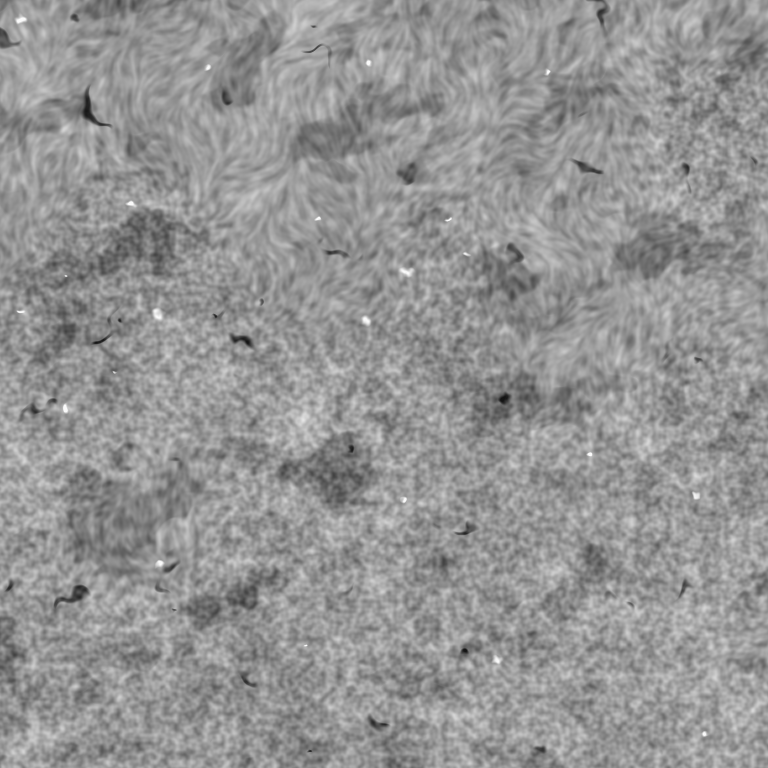
A WebGL 1 fragment shader for this texture:

```glsl
precision highp float;
// Weathered grey stone: soft mottling and fine grain, with ragged dark stains,
// faint pale veins, short black cracks and a few bright mineral flecks.
// Gradient noise builds each layer; grain is smeared along a flow in fibrous areas.

uniform vec2 u_resolution;

const float BASE_TONE = 0.602;
const float CLOUD_CONTRAST = 0.09;
const float MOTTLE_CONTRAST = 0.095;
const float GRAIN_CONTRAST = 0.2;
const float STAIN_DEPTH = 0.15;
const float STAIN_LEVEL = 0.15;
const float BLOTCH_DEPTH = 0.09;
const float VEIN_LIGHT = 0.075;
const float CRACK_DEPTH = 0.36;
const float GRAIN_SCALE = 80.0;
const float FIBRE_LENGTH = 0.0065;
const float FLECK_GRID = 16.0;
const float FLECK_CHANCE = 0.13;
const float TAU = 6.2831853;

float hash(vec2 p) {
  vec3 q = fract(vec3(p.xyx) * 0.1031);
  q += dot(q, q.yzx + 33.33);
  return fract((q.x + q.y) * q.z);
}

float cornerSlope(vec2 cell, vec2 offset) {
  float angle = TAU * hash(cell);
  return dot(vec2(cos(angle), sin(angle)), offset);
}

// Gradient noise, roughly -0.7 to 0.7
float noise(vec2 p) {
  vec2 i = floor(p), f = p - i;
  vec2 w = f * f * f * (f * (f * 6.0 - 15.0) + 10.0);
  vec2 e = vec2(1.0, 0.0);
  return mix(
    mix(cornerSlope(i, f), cornerSlope(i + e, f - e), w.x),
    mix(cornerSlope(i + e.yx, f - e.yx), cornerSlope(i + 1.0, f - 1.0), w.x), w.y);
}

float fbm(vec2 p) {
  float sum = 0.0, gain = 1.0;
  for (int i = 0; i < 4; i++) {
    sum += gain * noise(p);
    p = mat2(1.6, 1.2, -1.2, 1.6) * p + 17.3;
    gain *= 0.6;
  }
  return sum;
}

vec2 wobble(vec2 p, float scale) {
  return vec2(noise(p * scale), noise(p * scale + 31.0));
}

// Fine grain, averaged along a wandering direction where fibre is high
float grain(vec2 p, float fibre) {
  float angle = 1.3 + 2.4 * noise(p * 8.0 + 61.0) + 1.2 * noise(p * 21.0 + 3.0);
  vec2 flow = vec2(cos(angle), sin(angle)) * FIBRE_LENGTH * fibre;
  float sum = 0.0;
  for (int i = -2; i <= 2; i++) {
    vec2 q = p + flow * float(i) * 0.5;
    sum += noise(q * GRAIN_SCALE + 40.0) + 0.75 * noise(q * GRAIN_SCALE * 1.83 + 90.0);
  }
  return sum / 5.0 * mix(1.0, 1.25, fibre);
}

// Ragged patches, wider than tall and rising slightly to the right
float stains(vec2 p) {
  vec2 q = mat2(0.95, -0.3, 0.3, 0.95) * (p + 0.012 * wobble(p, 38.0));
  float field = fbm(q * vec2(6.5, 9.5) + 23.0) + 0.25 * noise(p * 2.6 + 9.0);
  return smoothstep(STAIN_LEVEL, STAIN_LEVEL + 0.3, field);
}

// Small dark blotches gathered in loose groups
float blotches(vec2 p) {
  float field = noise((p + 0.01 * wobble(p, 45.0)) * vec2(21.0, 25.0) + 52.0);
  return smoothstep(0.14, 0.34, field) * smoothstep(-0.15, 0.2, noise(p * 5.0 + 77.0));
}

float veins(vec2 p) {
  vec2 q = p + 0.03 * wobble(p, 13.0);
  float line = 1.0 - smoothstep(0.0, 0.1, abs(noise(q * 4.2 + 5.0)));
  return line * smoothstep(-0.15, 0.3, noise(p * 6.0 + 71.0));
}

float cracks(vec2 p) {
  vec2 q = p + 0.02 * wobble(p, 40.0);
  float line = 1.0 - smoothstep(0.01, 0.055, abs(noise(q * 9.0 + 47.0)));
  return line * smoothstep(0.3, 0.46, noise(p * 11.0 + 83.0) + 0.2 * noise(p * 50.0));
}

// Signed flecks: mostly bright, some dark, one at most per cell
float flecks(vec2 p) {
  vec2 q = (p + 0.005 * wobble(p, 110.0)) * FLECK_GRID;
  vec2 cell = floor(q);
  vec2 d = fract(q) - 0.25 - 0.5 * vec2(hash(cell + 3.7), hash(cell + 8.1));
  d.y *= mix(0.8, 1.8, hash(cell + 15.3));
  float radius = mix(0.05, 0.13, pow(hash(cell + 21.9), 2.0));
  float shape = 1.0 - smoothstep(0.2 * radius, 1.4 * radius, length(d));
  float strength = hash(cell + 34.2) < 0.75 ? 0.42 : -0.35;
  return shape * strength * step(hash(cell + 55.5), FLECK_CHANCE);
}

void main() {
  vec2 p = gl_FragCoord.xy / min(u_resolution.x, u_resolution.y);
  float fibre = smoothstep(-0.2, 0.4, noise(p * 3.0 + 14.0) + 0.9 * (p.y - 0.5));

  float tone = BASE_TONE;
  tone += CLOUD_CONTRAST * noise(p * 4.0 + 2.0);
  tone += MOTTLE_CONTRAST * (noise(p * 17.0 + 6.0) + 0.9 * noise(p * 36.0 + 29.0))
        * mix(1.0, 0.6, fibre);
  tone += GRAIN_CONTRAST * grain(p, fibre);
  tone -= max(STAIN_DEPTH * stains(p), BLOTCH_DEPTH * blotches(p));
  tone += VEIN_LIGHT * veins(p);
  tone -= CRACK_DEPTH * cracks(p);
  tone += flecks(p);

  gl_FragColor = vec4(vec3(clamp(tone, 0.08, 0.98)), 1.0);
}
```
